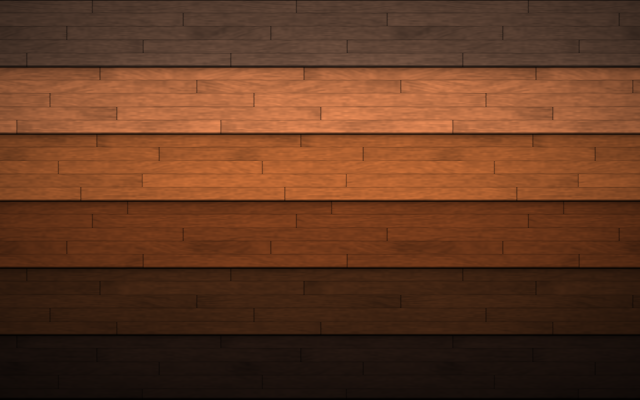
Give the GLSL for this texture, as a WebGL 1 fragment shader.

```glsl
precision highp float;
// Six overlapping wooden boards, stained from pale to almost black, lit from
// above the middle. Each board holds five thin strips with staggered butt joints;
// stretched value noise gives the pores, the growth rings and the tone changes.
uniform vec2 u_resolution;

float hash(vec2 p) {
    return fract(sin(dot(p, vec2(12.9898, 78.233))) * 43758.5453);
}

float noise(vec2 p) {
    vec2 i = floor(p), f = fract(p);
    f = f * f * (3.0 - 2.0 * f);
    return mix(mix(hash(i), hash(i + vec2(1.0, 0.0)), f.x),
               mix(hash(i + vec2(0.0, 1.0)), hash(i + 1.0), f.x), f.y);
}

// Stain of each board, counted from the top
vec3 stain(float board) {
    vec3 c = vec3(0.44, 0.318, 0.25);
    c = mix(c, vec3(0.82, 0.49, 0.305), step(0.5, board));
    c = mix(c, vec3(0.72, 0.395, 0.20), step(1.5, board));
    c = mix(c, vec3(0.50, 0.25, 0.115), step(2.5, board));
    c = mix(c, vec3(0.325, 0.182, 0.095), step(3.5, board));
    return mix(c, vec3(0.205, 0.13, 0.095), step(4.5, board));
}

// Position of the first joint in a strip; the layout repeats every 16 strips
float jointStart(float strip) {
    float s = mod(strip, 16.0);
    vec4 group = vec4(0.250, 0.492, 0.125, 0.292);
    group = mix(group, vec4(0.042, 0.242, 0.398, 0.146), step(3.5, s));
    group = mix(group, vec4(0.356, 0.202, 0.319, 0.231), step(7.5, s));
    group = mix(group, vec4(0.458, 0.167, 0.358, 0.067), step(11.5, s));
    vec4 pick = 1.0 - step(0.5, abs(vec4(0.0, 1.0, 2.0, 3.0) - mod(s, 4.0)));
    return dot(group, pick);
}

// Soft dark line around zero distance
float line(float d, float width, float px) {
    return 1.0 - smoothstep(width, width + px, abs(d));
}

// Wood brightness around 1; q.x runs along the strip, q.y across it
float grain(vec2 q, float seed) {
    vec2 o = vec2(seed * 37.0, seed * 91.0);
    float bend = noise(q * vec2(5.0, 22.0) + o);
    float ringPhase = q.y * 75.0 + bend * 7.0 + q.x * 5.0 * (seed - 0.5);
    float rings = pow(0.5 + 0.5 * sin(ringPhase * 2.6), 4.0);
    float slant = q.y + 0.10 * bend * (seed - 0.3);
    float pores = noise(vec2(q.x * 48.0, slant * 270.0) + o);
    float fibres = noise(vec2(q.x * 110.0, q.y * 190.0) + o.yx);
    float cloud = noise(q * vec2(7.0, 18.0) + o.yx + 5.0);
    float patchTone = smoothstep(0.68, 0.95, noise(vec2(q.x * 9.0, seed * 60.0)));
    return 1.0 + 0.13 * (pores - 0.5) + 0.09 * (fibres - 0.5)
        + 0.10 * (cloud - 0.5) - 0.09 * (rings - 0.25) * noise(q * 13.0 + o)
        - 0.13 * patchTone;
}

void main() {
    float px = 1.0 / u_resolution.y;
    float x = gl_FragCoord.x * px;
    float t = 1.0 - gl_FragCoord.y * px;

    // Board and strip under this point
    float boardPos = (t - 0.1665) / 0.1677 + 1.0;
    float board = floor(boardPos);
    float below = fract(boardPos) * 0.1677;
    float above = 0.1677 - below;
    float stripPos = (boardPos - 1.0) * 5.0;
    float strip = floor(stripPos);
    float inStrip = fract(stripPos);

    // Two plank lengths alternate along every strip
    float along = mod(x - jointStart(strip), 1.09);
    float second = step(0.51, along);
    float u = along - 0.51 * second;
    float plankLength = mix(0.51, 0.58, second);
    float seed = hash(vec2(mod(strip, 16.0) + 3.0, 7.0));
    float wood = grain(vec2(u, t), seed);
    wood *= 0.96 + 0.08 * hash(vec2(mod(strip, 16.0), 2.0 + second));

    // Thin seams between strips and short joints across them
    float seam = min(inStrip, 1.0 - inStrip) * 0.03354;
    float seamFade = 0.5 + 0.5 * noise(vec2(x * 9.0, strip));
    wood *= 1.0 - 0.16 * seamFade * line(seam, 0.0004, 1.2 * px);
    wood *= 1.0 - 0.30 * line(min(u, plankLength - u), 0.0006, px);

    // Light pool, falling off to the sides and more towards the bottom
    float side = (x * u_resolution.y / u_resolution.x - 0.5) * 2.0;
    float light = 1.0 - 1.6 * (t - 0.4) * (t - 0.4);
    light *= 1.0 - 0.31 * side * side;
    vec3 color = stain(board) * wood * light;

    // Each board throws a shadow on the next, with a faint lit lower edge
    float shade = 0.38 * exp(-below / 0.007) + 0.14 * exp(-below / 0.03);
    color *= 1.0 - step(0.5, board) * shade;
    color *= 1.0 + 0.07 * exp(-above / 0.012);
    float edge = min(below, above);
    color *= 1.0 - 0.6 * line(edge, 0.0012, 1.3 * px);

    // Black rim at the foot
    color *= 1.0 - 0.85 * smoothstep(0.992, 0.998, t);
    gl_FragColor = vec4(clamp(color, 0.0, 1.0), 1.0);
}
```
